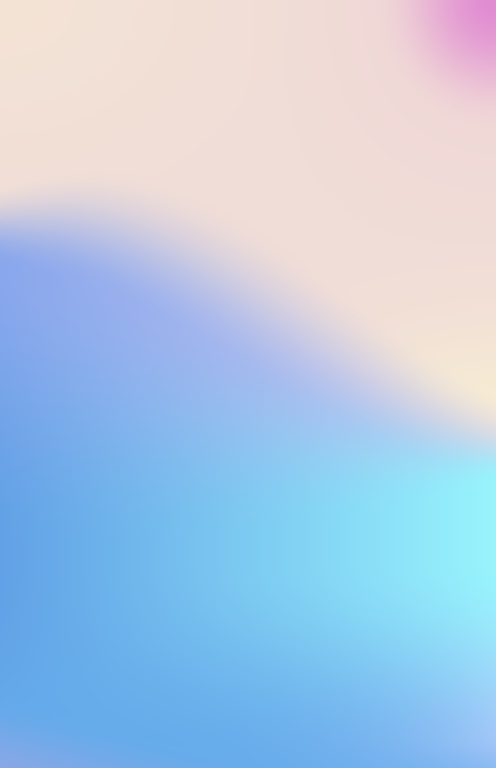
Give the GLSL for this background, as a Shadertoy shader.

```glsl
#define CREAM      vec3(0.965, 0.920, 0.830)
#define PEACH      vec3(0.942, 0.865, 0.842)
#define ORCHID     vec3(0.880, 0.550, 0.820)
#define PERIWINKLE vec3(0.540, 0.655, 0.925)
#define LILAC      vec3(0.765, 0.785, 0.940)
#define DEEP_BLUE  vec3(0.380, 0.630, 0.900)
#define CYAN       vec3(0.595, 0.955, 0.990)
#define AZURE      vec3(0.395, 0.670, 0.920)
#define PALE_BLUE  vec3(0.635, 0.770, 0.970)
#define DUSK       vec3(0.540, 0.655, 0.900)

// Soft elliptical spot: 1 at its centre, fading outwards
float glow(vec2 uv, vec2 centre, vec2 radius) {
    vec2 d = (uv - centre) / radius;
    return exp(-dot(d, d));
}

// Warm upper field with an orchid corner
vec3 skyColor(vec2 uv) {
    vec3 col = mix(PEACH, CREAM, 0.45 * glow(uv, vec2(0.0, 1.0), vec2(0.4, 0.2)));
    col = mix(col, CREAM, glow(uv, vec2(1.0, 0.46), vec2(0.32, 0.12)));
    float corner = length((uv - 1.0) * vec2(1.0, 1.45));
    col = mix(col, ORCHID, 0.10 * (1.0 - smoothstep(0.0, 0.55, corner)));
    return mix(col, ORCHID, 1.0 - smoothstep(0.0, 0.25, corner));
}

// Cool lower field: lilac haze over a cyan band over a blue floor
vec3 seaColor(vec2 uv) {
    float x = uv.x, y = uv.y;
    vec3 haze = mix(PERIWINKLE, LILAC, x);
    vec3 band = mix(DEEP_BLUE, CYAN, x);
    vec3 ground = mix(AZURE, PALE_BLUE, pow(x, 4.0));

    vec3 col = mix(ground, band, smoothstep(0.0, 0.27, y));
    float hazeLow = mix(0.28, 0.37, x * x);
    float hazeHigh = mix(0.68, 0.46, x);
    col = mix(col, haze, smoothstep(hazeLow, hazeHigh, y));

    // Bottom rim: dusky wedge on the left, azure on the right
    float wedge = y - (0.075 - 0.17 * x);
    col = mix(col, DUSK, 1.0 - smoothstep(-0.09, 0.02, wedge));
    return mix(col, AZURE, 0.4 * x * (1.0 - smoothstep(-0.01, 0.04, y)));
}

void mainImage(out vec4 fragColor, in vec2 fragCoord) {
    vec2 uv = fragCoord / iResolution.xy;

    // Sloping boundary, softest in the middle
    float edge = 0.71 - 0.29 * smoothstep(0.1, 1.15, uv.x);
    float blur = 0.052 + 0.05 * sin(3.14159 * uv.x);
    float sky = smoothstep(edge - blur, edge + blur, uv.y);

    fragColor = vec4(mix(seaColor(uv), skyColor(uv), sky), 1.0);
}
```
